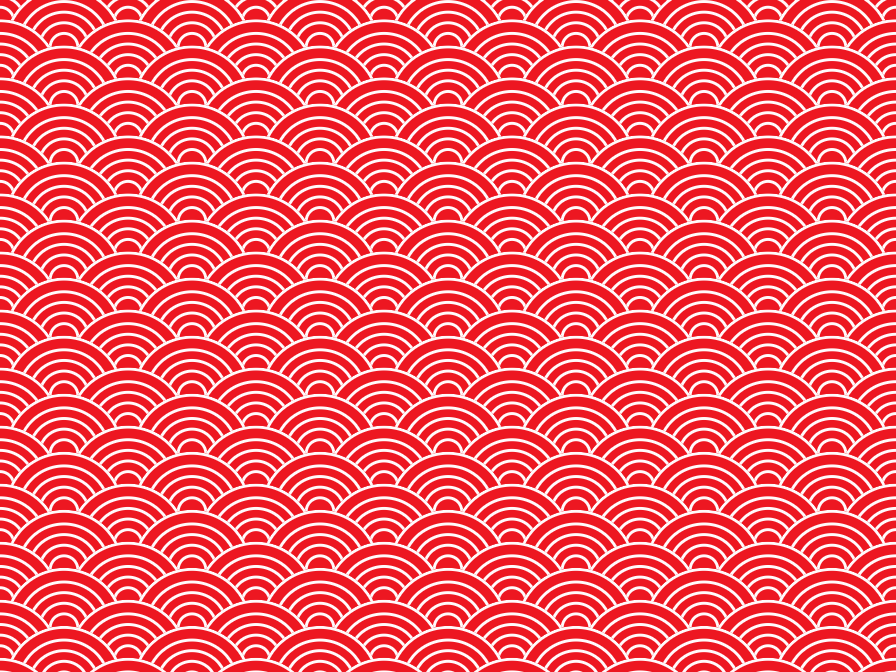
Write a Shadertoy shader that draws this pattern.

```glsl
// Overlapping wave scales: staggered rows of concentric white arcs on red.

#define WAVES_ACROSS 7.0    // scales across the canvas width
#define ROW_PITCH 0.4535    // height of one pair of rows, in scale widths
#define STAGGER_DROP 0.249  // drop from a main row to its shifted row
#define TOP_OFFSET -0.009   // crest of the central scale from mid canvas
#define OUTER_RADIUS 0.456  // centre line of the outermost arc
#define INNER_RADIUS 0.108  // centre line of the innermost arc
#define RING_STEP 0.083     // spacing of the inner arcs
#define LAST_RING 3.0       // index of the largest inner arc
#define HALF_LINE 0.0115    // half the line width
#define RED vec3(0.93, 0.09, 0.13)
#define WHITE vec3(1.0, 0.98, 0.985)

// Antialiased coverage from a signed distance
float coverage(float dist, float pixel) {
    return clamp(0.5 - dist / pixel, 0.0, 1.0);
}

// Lay one horizontal row of scales over the colour so far
vec3 addRow(vec3 below, vec2 p, vec2 centre, float pixel) {
    vec2 local = p - centre;
    local.x -= round(local.x);
    float radius = length(local);

    float ring = clamp(round((radius - INNER_RADIUS) / RING_STEP), 0.0, LAST_RING);
    float toInner = abs(radius - INNER_RADIUS - ring * RING_STEP);
    float toOuter = abs(radius - OUTER_RADIUS);
    float line = coverage(min(toInner, toOuter) - HALF_LINE, pixel);

    float disc = coverage(radius - OUTER_RADIUS - HALF_LINE, pixel);
    return mix(below, mix(RED, WHITE, line), disc);
}

void mainImage(out vec4 fragColor, in vec2 fragCoord) {
    // One unit is the width of a scale, measured from mid canvas
    float pixel = WAVES_ACROSS / iResolution.x;
    vec2 p = (fragCoord - 0.5 * iResolution.xy) * pixel;

    // Paint from back to front: lower rows cover the ones above
    float firstCentre = TOP_OFFSET - OUTER_RADIUS;
    float frontRow = floor((p.y - OUTER_RADIUS - firstCentre) / ROW_PITCH);
    vec3 color = RED;
    for (int i = 3; i >= 0; i--) {
        float y = firstCentre + (frontRow + float(i)) * ROW_PITCH;
        color = addRow(color, p, vec2(0.0, y), pixel);
        color = addRow(color, p, vec2(0.5, y - STAGGER_DROP), pixel);
    }
    fragColor = vec4(color, 1.0);
}
```
